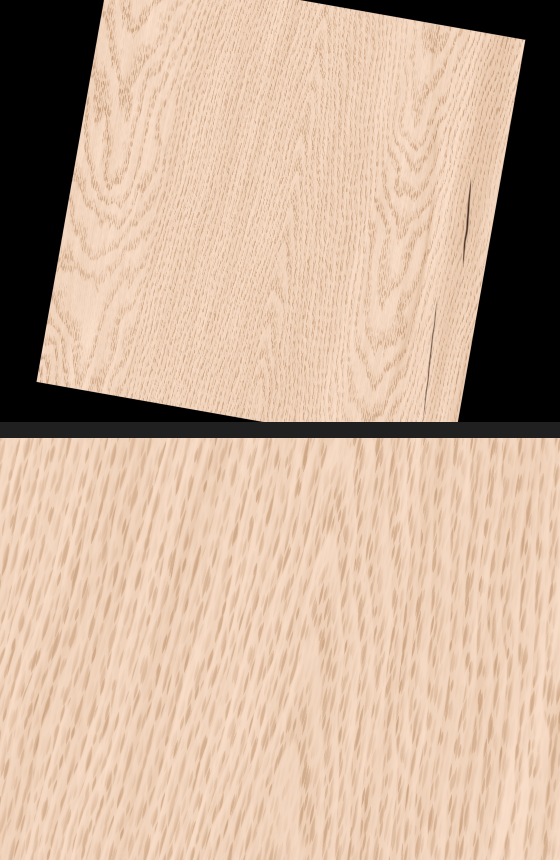
Top: the whole. Bottom: its middle third, enlarged.
Write a Shadertoy shader that draws this texture.

```glsl
// A pale square oak board with cathedral grain, pores and cracks, tilted on black.

float hash(vec2 p) {
    vec3 q = fract(vec3(p.xyx) * 0.1031);
    q += dot(q, q.yzx + 33.33);
    return fract((q.x + q.y) * q.z);
}

float noise(vec2 p) {
    vec2 cell = floor(p), f = fract(p);
    f = f * f * (3.0 - 2.0 * f);
    return mix(mix(hash(cell), hash(cell + vec2(1, 0)), f.x),
               mix(hash(cell + vec2(0, 1)), hash(cell + 1.0), f.x), f.y);
}

// Rounded absolute value: one bend in the growth rings
float bend(float x) {
    return sqrt(x * x + 0.0002);
}

// Ring number: chevrons near both sides, tight rings in the middle
float ringPhase(vec2 p) {
    float across = -32.5 * p.x - 27.5 * bend(p.x - 0.10) - 35.0 * bend(p.x - 0.21)
                 + 95.0 * bend(p.x - 0.52) - 32.5 * bend(p.x - 0.72)
                 - 27.5 * bend(p.x - 0.79) - 30.0 * bend(p.x - 0.86);
    float wobble = 2.2 * noise(p * vec2(9.0, 4.0)) + 0.9 * noise(p * vec2(38.0, 12.0))
                 + 0.35 * noise(p * vec2(130.0, 22.0));
    return across + 10.0 * p.y + wobble;
}

// Short tapered dashes, one to a cell, in staggered columns
float poreDashes(vec2 p, float seed) {
    float column = floor(p.x);
    p.y += 7.0 * hash(vec2(column, seed));
    vec2 cell = vec2(column, floor(p.y)) + seed;
    vec2 f = fract(p) - 0.5;
    f.x += 0.3 * (hash(cell + 5.0) - 0.5) + 0.12 * f.y;
    float reach = mix(0.25, 0.5, hash(cell + 11.0));
    float taper = max(1.0 - pow(f.y / reach, 2.0), 0.0);
    float dash = 1.0 - smoothstep(0.12, 0.42, abs(f.x) + 0.3 * (1.0 - taper));
    return dash * step(0.001, taper) * mix(0.4, 1.0, hash(cell + 23.0));
}

// Thin split, pointed at both ends
float crack(vec2 p, vec2 a, vec2 b, float width, float px) {
    p.x += 0.004 * (noise(p * vec2(5.0, 30.0)) - 0.5);
    vec2 along = b - a;
    float h = clamp(dot(p - a, along) / dot(along, along), 0.0, 1.0);
    float halfWidth = width * 4.0 * h * (1.0 - h);
    float d = length(p - a - along * h) - halfWidth;
    return (1.0 - smoothstep(-px, px, d)) * smoothstep(0.0, 0.12, h * (1.0 - h));
}

void mainImage(out vec4 fragColor, in vec2 fragCoord) {
    float px = 1.0 / iResolution.y;
    vec2 d = fragCoord * px - vec2(0.0865, 0.095);

    // Board coordinates: x across the grain, y along it
    vec2 p = vec2(dot(d, vec2(0.985, -0.174)), dot(d, vec2(0.174, 0.985)));
    vec2 edge = 0.5 - abs(p - 0.5);
    float board = smoothstep(-0.7 * px, 0.7 * px, min(edge.x, edge.y));

    // Porous early wood in each ring
    float middle = smoothstep(0.12, 0.3, p.x) * (1.0 - smoothstep(0.6, 0.76, p.x));
    float ring = fract(ringPhase(p));
    float early = smoothstep(0.0, 0.16, ring) * (1.0 - smoothstep(0.25, mix(0.7, 0.95, middle), ring));
    float patches = noise(p * vec2(11.0, 3.5) + 40.0);
    early *= mix(0.55 + 0.7 * patches, 1.0, middle);

    // Pores lean with the grain in the middle
    float lean = smoothstep(0.1, 0.3, p.x) * (1.0 - smoothstep(0.45, 0.7, p.x));
    vec2 grain = vec2(p.x - 0.07 * p.y * lean + 0.006 * noise(p * vec2(7.0, 5.0)), p.y);
    float pores = 0.0;
    for (int i = 0; i < 2; i++) {
        float layer = float(i);
        pores = max(pores, poreDashes(grain * vec2(165.0 + 70.0 * layer, 34.0 + 13.0 * layer),
                                      17.0 + 40.0 * layer));
    }

    // Fine fibres and broad lengthwise streaks
    float fibres = noise(grain * vec2(210.0, 9.0)) - 0.5;
    float streaks = noise(grain * vec2(34.0, 1.6) + 9.0) - 0.5;
    float sideStrip = smoothstep(0.8, 0.9, p.x);
    float shade = 0.09 + 0.16 * fibres + (0.12 + 0.22 * sideStrip) * streaks
                + 0.07 * sideStrip + early * (0.14 + 0.58 * pores) + 0.09 * pores;

    // Brown mineral streak
    float veinOffset = p.x - 0.855 + 0.3 * pow(p.y - 0.45, 2.0)
                     + 0.008 * (noise(vec2(p.y * 9.0, 3.0)) - 0.5);
    shade += 0.5 * exp(-abs(veinOffset) / 0.006) * noise(p * vec2(120.0, 5.0));

    vec3 color = mix(vec3(0.975, 0.868, 0.785), vec3(0.80, 0.645, 0.51), clamp(shade, -0.06, 1.1));

    // Two splits by the right side
    float split = max(crack(p, vec2(0.930, 0.662), vec2(0.949, 0.437), 0.0020, px),
                      0.8 * crack(p, vec2(0.900, 0.370), vec2(0.920, 0.060), 0.0012, px));
    color = mix(color, vec3(0.24, 0.16, 0.11), split);

    fragColor = vec4(color * board, 1.0);
}
```
